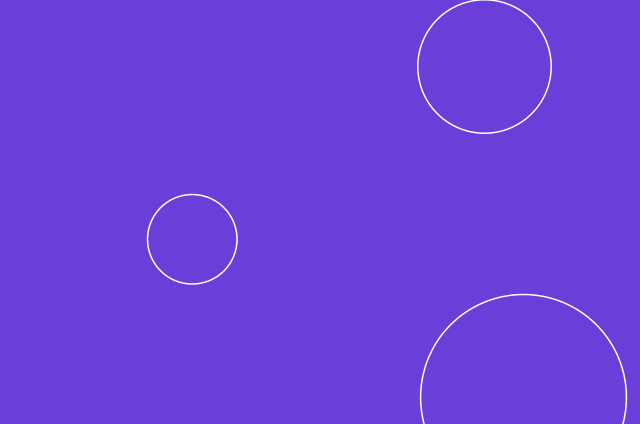
This background is drawn by a Shadertoy shader. Its source:

```glsl
// Three thin white circle outlines scattered on a flat violet field.

const vec3 VIOLET = vec3(0.42, 0.24, 0.85);
const vec3 LINE_COLOR = vec3(1.0);
const float LINE_WIDTH = 0.0035;

// Each ring: centre x, centre y, radius, in canvas heights
const int RING_COUNT = 3;
const vec3 RINGS[RING_COUNT] = vec3[RING_COUNT](
    vec3(1.1427, 0.8431, 0.1573),
    vec3(0.4535, 0.4357, 0.1055),
    vec3(1.2347, 0.0627, 0.2427)
);

// Unsigned distance to a circle outline
float ringDistance(vec2 p, vec3 ring) {
    return abs(length(p - ring.xy) - ring.z);
}

void mainImage(out vec4 fragColor, in vec2 fragCoord) {
    float pixel = 1.0 / iResolution.y;
    vec2 p = fragCoord * pixel;

    // Nearest outline
    float nearest = 1e3;
    for (int i = 0; i < RING_COUNT; i++) {
        nearest = min(nearest, ringDistance(p, RINGS[i]));
    }

    // Smooth line coverage over one pixel
    float coverage = clamp((0.5 * LINE_WIDTH - nearest) / pixel + 0.5, 0.0, 1.0);
    fragColor = vec4(mix(VIOLET, LINE_COLOR, coverage), 1.0);
}
```
